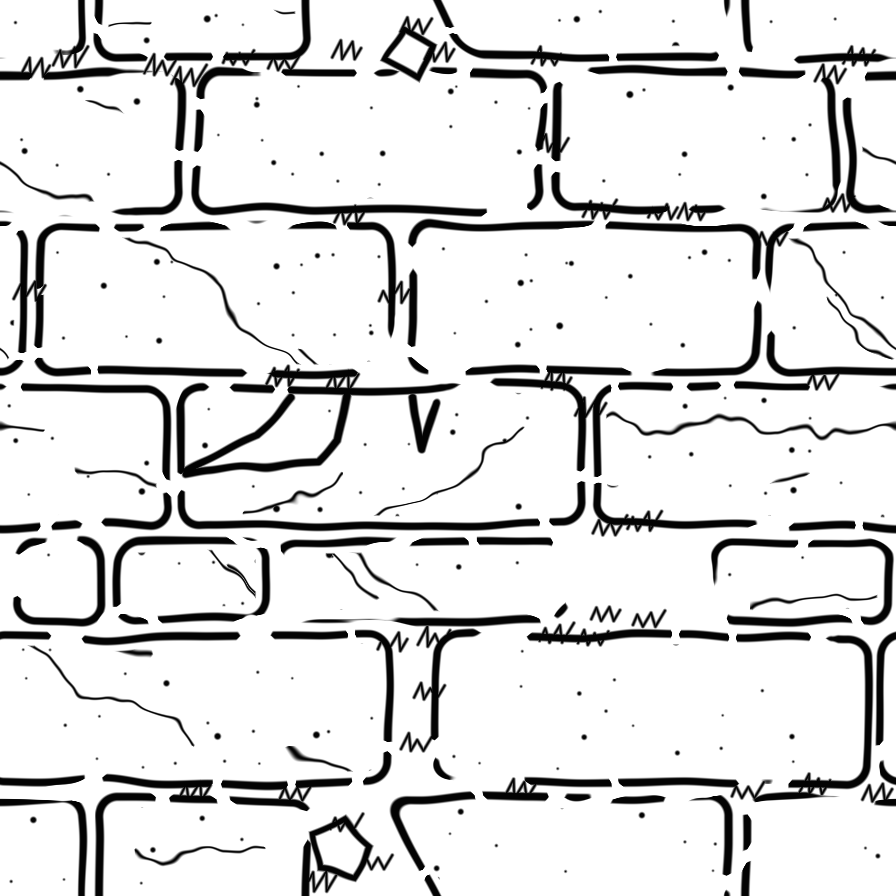
Reproduce this texture procedurally as a WebGL 1 fragment shader.

```glsl
precision highp float;
uniform vec2 u_resolution;

#define INK vec3(0.01)
#define PAPER vec3(1.0)
#define OUTLINE 0.0043
#define THIN 0.0016
#define GAP 0.0088
#define CORNER 0.022
#define SOFT 0.0015
#define WOBBLE 0.007
#define TUFT_CELLS 20.0
#define TUFT_SHARE 0.55

float hash(vec2 c, float seed) {
  return fract(sin(dot(c, vec2(127.1, 311.7)) + seed * 17.31) * 43758.5);
}

// Value noise with n cells across the canvas, wrapping at its edges
float noise(vec2 p, float n, float seed) {
  vec2 i = floor(p * n), f = fract(p * n);
  f = f * f * (3.0 - 2.0 * f);
  vec2 a = mod(i, n), b = mod(i + 1.0, n);
  return mix(mix(hash(a, seed), hash(vec2(b.x, a.y), seed), f.x),
             mix(hash(vec2(a.x, b.y), seed), hash(b, seed), f.x), f.y);
}

vec2 wobble(vec2 p, float n, float seed) {
  return WOBBLE * (vec2(noise(p, n, seed), noise(p, n, seed + 0.5)) - 0.5);
}

float segment(vec2 p, vec2 a, vec2 b) {
  vec2 v = b - a;
  return length(p - a - v * clamp(dot(p - a, v) / dot(v, v), 0.0, 1.0));
}

// Nearest brick: signed distance, position from its centre, identity
vec4 wall(vec2 p) {
  p += wobble(p, 9.0, 1.0);
  p.y = fract(p.y + 0.072) - 0.072;

  // Courses from the top: vertical joints and their half widths
  float top = 0.928, bottom = 0.757, course = 1.0;
  vec4 joint = vec4(0.21, 0.612, 0.94, 0.94), gap = vec4(GAP);
  if (p.y < 0.117) {
    float slant = 0.24 * (0.117 - p.y);
    top = 0.117; bottom = -0.072; course = 6.0;
    joint = vec4(0.101, 0.387 + slant, 0.823, 0.823);
    gap.y = 0.042 + slant;
  } else if (p.y < 0.299) {
    top = 0.299; bottom = 0.117; course = 5.0;
    joint = vec4(0.462, 0.976, 0.976, 0.976);
    gap.x = 0.026;
  } else if (p.y < 0.405) {
    top = 0.405; bottom = 0.299; course = 4.0;
    joint = vec4(0.003, 0.119, 0.301, 0.713);
    gap = vec4(0.013, 0.011, 0.008, 0.085);
  } else if (p.y < 0.576) {
    top = 0.576; bottom = 0.405; course = 3.0;
    joint = vec4(0.193, 0.656, 0.656, 0.656);
  } else if (p.y < 0.757) {
    top = 0.757; bottom = 0.576; course = 2.0;
    joint = vec4(0.036, 0.447, 0.853, 0.853);
    gap.y = 0.0125;
  }

  // Closest joint on either side
  vec2 side = vec2(1.0), inset = vec2(GAP);
  float id = 0.0;
  for (int k = 0; k < 4; k++) {
    float a = fract(p.x - joint[k]);
    if (a < side.x) { side.x = a; inset.x = gap[k]; id = course * 4.0 + float(k); }
    if (1.0 - a < side.y) { side.y = 1.0 - a; inset.y = gap[k]; }
  }
  vec2 low = vec2(side.x - inset.x, p.y - bottom - GAP);
  vec2 high = vec2(side.y - inset.y, top - GAP - p.y);
  vec2 local = 0.5 * (low - high) + wobble(p, 17.0, id);
  vec2 e = abs(local) - 0.5 * (low + high) + CORNER;
  return vec4(length(max(e, 0.0)) + min(max(e.x, e.y), 0.0) - CORNER, local, id);
}

float dots(vec2 p, float n, float radius, float seed) {
  vec2 c = mod(floor(p * n), n);
  vec2 spot = 0.2 + 0.6 * vec2(hash(c, seed), hash(c, seed + 1.0));
  float r = radius * (0.6 + 0.4 * hash(c, seed + 2.0));
  return length(fract(p * n) - spot) / n - r + step(0.45, hash(c, seed + 3.0));
}

// Wandering, interrupted hairlines across some bricks
float cracks(vec2 p, vec2 local, float id) {
  float tilt = 1.6 * hash(vec2(id, 3.0), 0.0) - 0.6, d = 1.0;
  float wander = 0.05 * noise(p, 8.0, 5.0) + 0.025 * noise(p, 22.0, 6.0)
               + 0.01 * noise(p, 60.0, 7.0) - 0.042;
  for (int k = 0; k < 2; k++) {
    float offset = 0.1 * (hash(vec2(id, float(k)), 8.0) - 0.5);
    float line = abs(dot(local, vec2(sin(tilt), cos(tilt))) + wander + offset);
    d = min(d, line + 0.03 * smoothstep(0.48, 0.56, noise(p, 9.0, id + float(k))));
  }
  return d - THIN + step(hash(vec2(id, 9.0), 0.0), 0.3);
}

// Zigzag grass growing wherever a scattered centre falls in a joint
float grass(vec2 p) {
  float d = 1.0;
  for (int y = -1; y <= 1; y++) for (int x = -1; x <= 1; x++) {
    vec2 cell = floor(p * TUFT_CELLS) + vec2(x, y), c = mod(cell, TUFT_CELLS);
    vec2 root = (cell + 0.15 + 0.7 * vec2(hash(c, 11.0), hash(c, 12.0))) / TUFT_CELLS;
    if (hash(c, 13.0) > TUFT_SHARE || wall(root).x < 0.0) continue;
    vec2 last = root - vec2(0.018, 0.006);
    for (int k = 0; k < 5; k++) {
      float h = hash(c, 14.0 + float(k)), up = 1.0 - mod(float(k), 2.0);
      vec2 next = root + vec2(0.007 * (float(k) - 2.0 + h * up), mix(-0.008, 0.004 + 0.011 * h, up));
      d = min(d, segment(p, last, next));
      last = next;
    }
  }
  return d - THIN;
}

float stone(vec2 p, vec2 centre, float radius, float sides) {
  vec2 v = fract(p - centre + 0.5) - 0.5;
  float turn = 6.2832 / sides, a = atan(v.y, v.x) + 0.5;
  return abs(cos(a - turn * floor(a / turn + 0.5)) * length(v) - radius) - OUTLINE * 0.8;
}

// Broken corner and split in one brick
float breaks(vec2 p) {
  float d = segment(p, vec2(0.21, 0.473), vec2(0.355, 0.485));
  d = min(d, segment(p, vec2(0.355, 0.485), vec2(0.374, 0.51)));
  d = min(d, segment(p, vec2(0.374, 0.51), vec2(0.385, 0.558)));
  d = min(d, segment(p, vec2(0.21, 0.476), vec2(0.285, 0.515)));
  d = min(d, segment(p, vec2(0.285, 0.515), vec2(0.325, 0.555)));
  d = min(d, segment(p, vec2(0.46, 0.558), vec2(0.473, 0.498)));
  return min(d, segment(p, vec2(0.473, 0.498), vec2(0.488, 0.55))) - OUTLINE;
}

void main() {
  vec2 p = gl_FragCoord.xy / u_resolution;
  vec4 brick = wall(p);
  vec2 rough = p + wobble(p, 30.0, 3.0);

  // Brush outline with lifted gaps
  float lift = smoothstep(0.03, 0.08, abs(noise(p, 14.0, brick.w) - 0.5));
  float ink = abs(brick.x) - mix(-0.004, OUTLINE, lift);

  // Marks on the faces
  float marks = min(dots(p, 15.0, 0.0037, 20.0), dots(p, 23.0, 0.0016, 30.0));
  marks = min(marks, cracks(p, brick.yz, brick.w));
  ink = min(ink, max(marks, brick.x + 0.012));

  // Rubble, breaks and grass
  ink = min(ink, stone(rough, vec2(0.38, 0.052), 0.027, 5.0));
  ink = min(ink, stone(rough, vec2(0.456, 0.94), 0.019, 4.0));
  ink = min(ink, min(breaks(rough), grass(p)));

  float edge = max(SOFT, 0.75 / u_resolution.y);
  gl_FragColor = vec4(mix(INK, PAPER, smoothstep(-edge, edge, ink)), 1.0);
}
```
